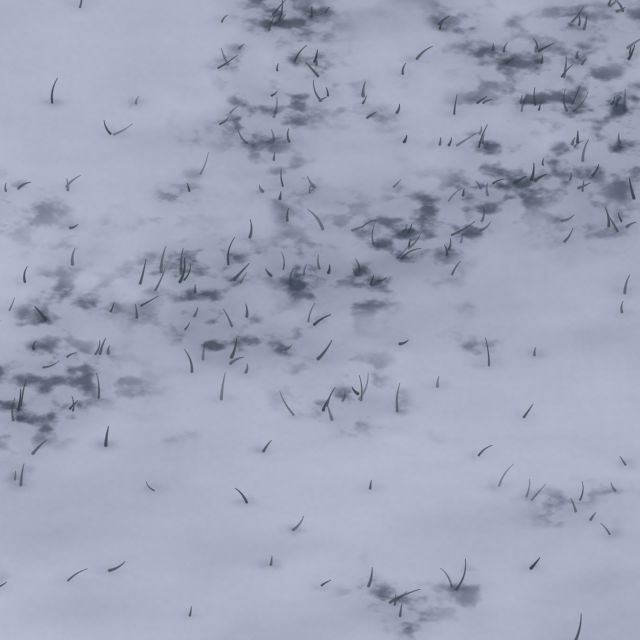
Reproduce this texture procedurally as a WebGL 1 fragment shader.

```glsl
precision highp float;
// Wind-blown snow over rough turf: slanted drifts shaded by a height difference,
// mottled bare patches from thresholded noise, and curved grass blades that are
// scattered on a jittered grid and grow mostly where the snow is thin.
uniform vec2 u_resolution;

float hash(vec2 p) {
  return fract(sin(dot(p, vec2(127.1, 311.7))) * 43758.5453);
}

float noise(vec2 p) {
  vec2 i = floor(p), f = fract(p);
  f = f * f * (3.0 - 2.0 * f);
  return mix(mix(hash(i), hash(i + vec2(1.0, 0.0)), f.x),
             mix(hash(i + vec2(0.0, 1.0)), hash(i + vec2(1.0, 1.0)), f.x), f.y);
}

float fbm(vec2 p) {
  float sum = 0.0, amp = 0.52;
  for (int i = 0; i < 4; i++) {
    sum += amp * noise(p);
    p = mat2(1.6, 1.2, -1.2, 1.6) * p + 17.3;
    amp *= 0.5;
  }
  return sum;
}

// Height of the wind-packed snow, stretched sideways and gently warped
float driftHeight(vec2 p) {
  p.y += 0.05 * noise(p * 4.0 + 3.1) - 0.12 * p.x;
  vec2 q = p * vec2(2.6, 8.0);
  return 0.7 * noise(q + 5.7) + 0.3 * noise(q * 2.3 + 21.4);
}

// 0 where snow lies deep, 1 where the turf shows through
float thinSnow(vec2 p) {
  return smoothstep(0.52, 0.74, fbm(p * vec2(4.2, 6.5) + vec2(8.3, 2.6)));
}

// Coverage of one tapering, bowed blade; v is measured from its root
float blade(vec2 v, vec2 stem, float bow, float width, float soft) {
  float h = clamp(dot(v, stem) / dot(stem, stem), 0.0, 1.0);
  vec2 side = vec2(stem.y, -stem.x);
  float d = length(v - stem * h - side * bow * h * (1.0 - h));
  float w = width * (1.0 - 0.75 * h);
  return 1.0 - smoothstep(w - soft, w + soft, d);
}

// x: blade coverage, y: soft shade around the roots
vec2 grass(vec2 p, float soft) {
  const float CELLS = 15.0;
  vec2 home = floor(p * CELLS);
  vec2 result = vec2(0.0);
  for (int j = -1; j <= 1; j++) {
    for (int i = -1; i <= 1; i++) {
      vec2 cell = home + vec2(float(i), float(j));
      float growth = 0.07 + 0.7 * thinSnow((cell + 0.5) / CELLS);
      vec2 tuft = vec2(hash(cell + 1.7), hash(cell + 9.2));
      for (int k = 0; k < 4; k++) {
        vec2 seed = cell + float(k) * vec2(37.3, 61.9);
        if (hash(seed + 4.4) > growth) continue;
        vec2 jitter = vec2(hash(seed + 12.1), hash(seed + 23.8));
        vec2 v = p - (cell + mix(tuft, jitter, 0.6)) / CELLS;
        float size = hash(seed + 31.5);
        float lean = 2.0 * hash(seed + 45.6) - 0.8;
        vec2 stem = normalize(vec2(lean * abs(lean) * 1.6 + 0.15, 1.0));
        stem *= mix(0.012, 0.048, size * size) * (1.1 - 0.3 * p.y);
        float bow = 0.9 * (hash(seed + 52.3) - 0.5);
        float width = mix(0.0014, 0.0027, hash(seed + 66.7));
        float ink = blade(v, stem, bow, width, soft) * mix(0.45, 0.95, hash(seed + 71.2));
        result.x = max(result.x, ink);
        vec2 smear = v * vec2(55.0, 120.0);
        result.y = max(result.y, exp(-dot(smear, smear)));
      }
    }
  }
  return result;
}

void main() {
  vec2 p = gl_FragCoord.xy / u_resolution.y;
  float soft = max(0.0013, 0.7 / u_resolution.y);

  // Broad tone and drift relief, darker on the side facing the viewer
  float relief = driftHeight(p + vec2(0.0, 0.018)) - driftHeight(p);
  float shade = 0.055 + 0.35 * (fbm(p * vec2(2.2, 3.4) + 31.0) - 0.5);
  shade += 0.6 * max(relief, 0.0) + 0.2 * min(relief, 0.0);
  shade += 0.06 * (fbm(p * vec2(16.0, 48.0)) - 0.5);

  // Thin snow with dark mottled turf
  float bare = thinSnow(p + 0.012 * (noise(p * 30.0) - 0.5));
  float mottle = smoothstep(0.42, 0.76, fbm(p * vec2(30.0, 52.0) + 7.0));
  shade += bare * (0.11 + 0.6 * mottle);

  // Grass and the dimmed snow at its roots
  vec2 tufts = grass(p, soft);
  shade += 0.17 * tufts.y * (0.5 + mottle);
  shade += 0.025 * (noise(p * 170.0) - 0.5);

  vec3 snow = vec3(0.695, 0.715, 0.795);
  vec3 turf = vec3(0.26, 0.29, 0.35);
  vec3 stalk = vec3(0.22, 0.255, 0.28);
  vec3 color = mix(snow, turf, clamp(shade, -0.08, 0.95));
  gl_FragColor = vec4(mix(color, stalk, tufts.x), 1.0);
}
```
